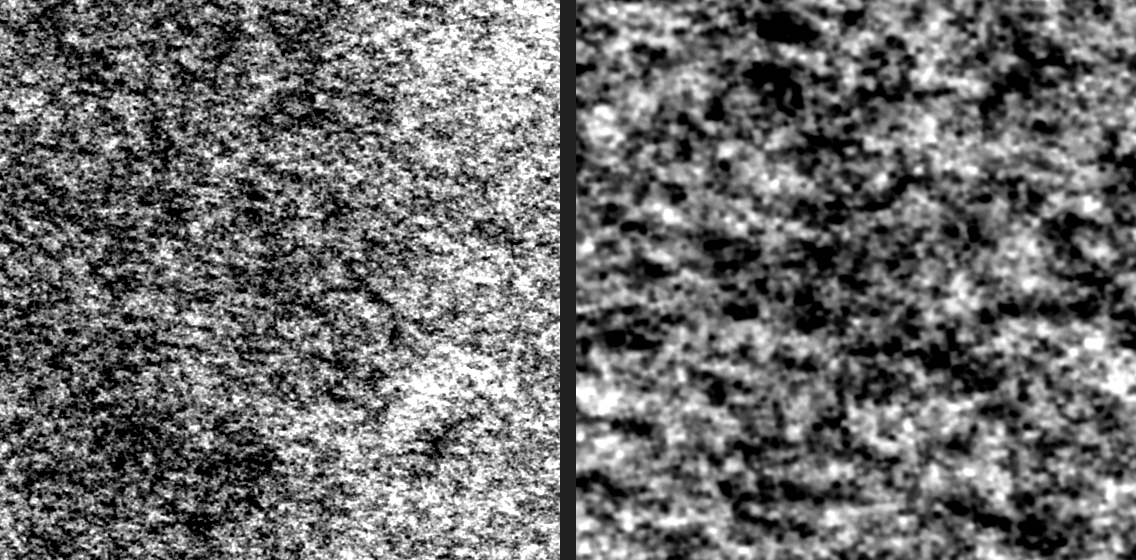
Left: the whole. Right: its middle third, enlarged.
Give the GLSL for this texture, as a Shadertoy shader.

```glsl
// Coarse monochrome grain: stacked octaves of noise, stretched sideways and
// slightly tilted, over a tone that brightens to the right with soft patches.

const float DARK_TONE = 0.345;      // mean level on the left
const float TONE_RISE = 0.36;       // extra level at the right edge
const float RISE_START = 0.42;      // where the brightening begins
const float CONTRAST = 1.08;
const float TILT = 0.14;            // downward slope of the clumps, radians

// Cells across the canvas (x, y) of each noise layer
const vec2 CLOUD_CELLS = vec2(11.0, 13.0);
const vec2 CLUMP_CELLS = vec2(42.0, 78.0);
const vec2 FLECK_CELLS = vec2(95.0, 145.0);
const vec2 GRAIN_CELLS = vec2(185.0, 225.0);
const vec2 DUST_CELLS = vec2(270.0, 300.0);

const float CLOUD_WEIGHT = 0.15;
const float CLUMP_WEIGHT = 0.29;
const float FLECK_WEIGHT = 0.28;
const float GRAIN_WEIGHT = 0.27;
const float DUST_WEIGHT = 0.16;

// Soft patches: centre, radius, strength
const vec4 GLOW_PATCH = vec4(0.70, 0.17, 0.14, 0.25);
const vec4 UPPER_GLOW = vec4(0.73, 0.31, 0.06, 0.16);
const vec4 DARK_PATCH = vec4(0.765, 0.19, 0.06, -0.42);
const vec4 SIDE_SHADE = vec4(0.85, 0.26, 0.05, -0.20);

float hash(vec2 p, float seed) {
    vec3 q = fract(vec3(p.xyx + seed * 17.3) * vec3(0.1031, 0.1030, 0.0973));
    q += dot(q, q.yzx + 33.33);
    return fract((q.x + q.y) * q.z);
}

// Smooth value noise from -1 to 1
float noise(vec2 p, float seed) {
    vec2 cell = floor(p);
    vec2 f = fract(p);
    f = f * f * f * (f * (f * 6.0 - 15.0) + 10.0);
    float low = mix(hash(cell, seed), hash(cell + vec2(1, 0), seed), f.x);
    float high = mix(hash(cell + vec2(0, 1), seed), hash(cell + vec2(1, 1), seed), f.x);
    return 2.0 * mix(low, high, f.y) - 1.0;
}

// Noise layer with its axis turned clockwise by an angle
float layer(vec2 uv, vec2 cells, float angle, float seed) {
    float c = cos(angle);
    float s = sin(angle);
    vec2 turned = vec2(c * uv.x - s * uv.y, s * uv.x + c * uv.y);
    return noise((turned + 2.0) * cells, seed);
}

float patchTone(vec2 uv, vec4 spot) {
    vec2 d = (uv - spot.xy) / spot.z;
    return spot.w * exp(-dot(d, d));
}

void mainImage(out vec4 fragColor, in vec2 fragCoord) {
    vec2 uv = fragCoord / iResolution.xy;

    // Broad tone, with ragged patch edges
    vec2 wobble = 0.02 * vec2(layer(uv, CLOUD_CELLS, 0.6, 1.0),
                              layer(uv, CLOUD_CELLS, 0.3, 2.0));
    vec2 soft = uv + wobble;
    float tone = DARK_TONE + TONE_RISE * smoothstep(RISE_START, 1.0, soft.x);
    tone += patchTone(soft, GLOW_PATCH) + patchTone(soft, UPPER_GLOW);
    tone += patchTone(soft, DARK_PATCH) + patchTone(soft, SIDE_SHADE);

    // Grain, from clouds down to dust
    float grain = CLOUD_WEIGHT * layer(uv, CLOUD_CELLS, 0.5, 3.0);
    grain += CLUMP_WEIGHT * layer(uv, CLUMP_CELLS, TILT, 4.0);
    grain += FLECK_WEIGHT * layer(uv, FLECK_CELLS, TILT * 1.8, 5.0);
    grain += GRAIN_WEIGHT * layer(uv, GRAIN_CELLS, -TILT, 6.0);
    grain += DUST_WEIGHT * layer(uv, DUST_CELLS, 0.5, 7.0);

    float level = clamp(tone + CONTRAST * grain, 0.0, 1.0);
    fragColor = vec4(vec3(level), 1.0);
}
```
